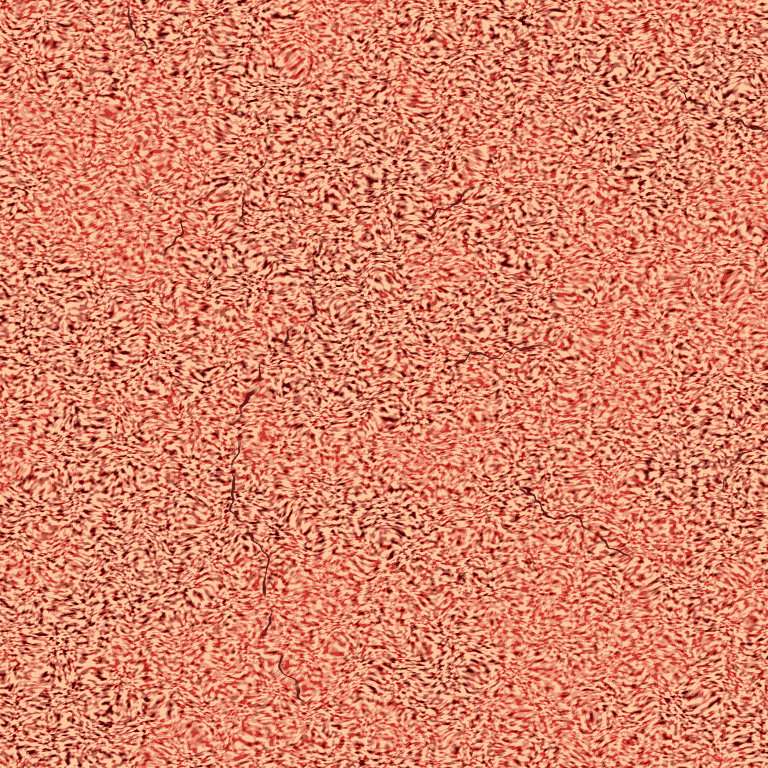
A WebGL 2 fragment shader for this texture:

```glsl
#version 300 es
precision highp float;

uniform vec2 u_resolution;
out vec4 fragColor;

const vec3 PIT = vec3(0.27, 0.02, 0.05);
const vec3 MAROON = vec3(0.52, 0.11, 0.08);
const vec3 RED = vec3(0.80, 0.21, 0.17);
const vec3 BROWN = vec3(0.70, 0.35, 0.29);
const vec3 SALMON = vec3(0.89, 0.45, 0.37);
const vec3 PEACH = vec3(0.92, 0.60, 0.49);
const vec3 CREAM = vec3(0.99, 0.79, 0.62);

vec2 hash22(vec2 p) {
  vec3 q = fract(p.xyx * vec3(0.1031, 0.1030, 0.0973));
  q += dot(q, q.yzx + 33.33);
  return fract((q.xx + q.yz) * q.zy);
}

float cornerSlope(vec2 cell, vec2 offset) {
  return dot(hash22(cell) * 2.0 - 1.0, offset);
}

// Gradient noise scaled to a standard deviation near one
float noise(vec2 p) {
  vec2 i = floor(p), f = p - i;
  vec2 s = f * f * f * (f * (f * 6.0 - 15.0) + 10.0);
  vec2 e = vec2(1.0, 0.0);
  float low = mix(cornerSlope(i, f), cornerSlope(i + e, f - e), s.x);
  float high = mix(cornerSlope(i + e.yx, f - e.yx), cornerSlope(i + 1.0, f - 1.0), s.x);
  return 5.7 * mix(low, high, s.y);
}

mat2 rotation(float angle) {
  float c = cos(angle), s = sin(angle);
  return mat2(c, s, -s, c);
}

// Flattened grains, two sizes with slightly different tilts
float grainHeight(vec2 uv) {
  vec2 warp = 0.0025 * vec2(noise(uv * 24.0 + 7.0), noise(uv * 24.0 + 61.0));
  vec2 p = uv + warp;
  float coarse = noise(rotation(0.12) * p * vec2(112.0, 186.0) + 300.0);
  float fine = noise(rotation(-0.2) * p * vec2(190.0, 300.0) + 900.0);
  return (coarse + 0.75 * fine) / 1.25;
}

// Large patches: positive is rough, negative is worn smooth
float patchLevel(vec2 uv) {
  float broad = noise(uv * vec2(3.2, 4.0) + 17.0);
  float medium = noise(uv * vec2(8.0, 11.0) + 43.0);
  float small = noise(uv * vec2(22.0, 30.0) + 81.0);
  return (broad + 0.7 * medium + 0.45 * small) / 1.3;
}

// Wandering hairline between two points, fading in places
float crack(vec2 uv, vec2 a, vec2 b, float width, float seed, float pixel) {
  vec2 axis = b - a;
  float len = length(axis);
  vec2 dir = axis / len;
  float along = dot(uv - a, dir);
  float across = dot(uv - a, vec2(-dir.y, dir.x));
  float bend = 0.016 * noise(vec2(along * 7.0, seed))
             + 0.005 * noise(vec2(along * 26.0, seed + 5.0))
             + 0.0013 * noise(vec2(along * 95.0, seed + 9.0));
  float ends = smoothstep(0.0, 0.03, along) * smoothstep(0.0, 0.03, len - along);
  float thickness = width * (1.0 + 0.45 * noise(vec2(along * 45.0, seed + 13.0)));
  float line = 1.0 - smoothstep(thickness - 0.5 * pixel, thickness + pixel, abs(across - bend));
  float presence = smoothstep(-1.3, 0.1, noise(vec2(along * 30.0, seed + 21.0)));
  return line * ends * presence;
}

float crackNetwork(vec2 uv, float pixel) {
  float mask = crack(uv, vec2(0.31, 0.44), vec2(0.39, 0.06), 0.0011, 3.3, pixel);
  mask = max(mask, crack(uv, vec2(0.31, 0.43), vec2(0.42, 0.70), 0.0014, 8.3, pixel));
  mask = max(mask, crack(uv, vec2(0.41, 0.69), vec2(0.62, 0.77), 0.0011, 12.6, pixel));
  for (int k = 0; k < 7; k++) {
    float id = float(k);
    vec2 start = hash22(vec2(id * 3.0 + 1.0, 19.0));
    vec2 r = hash22(vec2(id * 5.0 + 2.0, 47.0));
    float angle = mix(-0.6, 0.4, r.x) + (k % 2 == 0 ? 1.6 : 0.0);
    vec2 reach = mix(0.12, 0.27, r.y) * vec2(cos(angle), sin(angle));
    mask = max(mask, crack(uv, start, start + reach, 0.0009, id * 31.7 + 40.3, pixel));
  }
  return mask;
}

float band(float edge, float q) {
  return smoothstep(edge - 0.035, edge + 0.035, q);
}

// Tones ordered from the deepest pits to the lit grain tops
vec3 plasterTone(float q, float redness) {
  vec3 c = mix(PIT, MAROON, smoothstep(0.0, 0.045, q));
  c = mix(c, mix(BROWN, RED, redness), smoothstep(0.045, 0.09, q));
  c = mix(c, SALMON, band(0.28, q));
  c = mix(c, PEACH, band(0.45, q));
  return mix(c, CREAM, band(0.74, q));
}

void main() {
  float side = min(u_resolution.x, u_resolution.y);
  vec2 uv = gl_FragCoord.xy / side;
  float level = patchLevel(uv);
  float rough = smoothstep(-1.5, 1.2, level);

  // Grain relief with a few larger dark chips
  float height = grainHeight(uv) * mix(0.72, 1.25, rough);
  float chips = smoothstep(2.0, 2.7, noise(uv * vec2(46.0, 62.0) + 130.0));
  height -= 1.8 * chips * rough;
  float q = 1.0 / (1.0 + exp(-1.7 * height));

  // Red stain gathers in the worn patches
  float stain = noise(uv * vec2(70.0, 95.0) + 210.0) - 0.8 * level;
  vec3 color = plasterTone(q, smoothstep(-0.7, 0.4, stain));

  float cracks = crackNetwork(uv, 1.0 / side);
  color = mix(color, mix(PIT, MAROON, 0.3), 0.9 * cracks);
  fragColor = vec4(color, 1.0);
}
```
